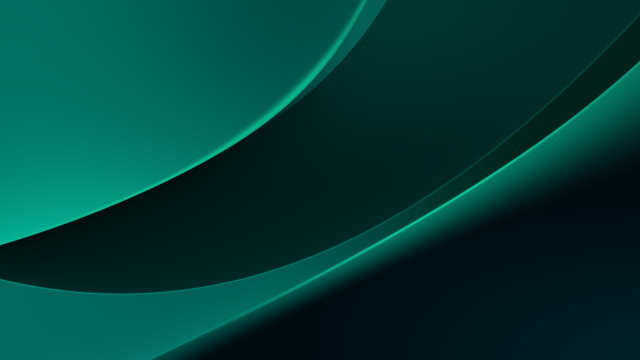
Write a Shadertoy shader that draws this background.

```glsl
// Overlapping curved teal sheets with glowing rims on a dark background.

// Height of the upper sheet's rim; bend steepens its right end.
float upperRim(float x, float bend) {
    return 0.319 + x * (0.297 + 0.19 * x + bend * pow(x, 6.0));
}

// Height of the thin upper rim of the ribbon.
float ribbonTop(float x) {
    return 0.2245 + x * (0.345 * x - 0.2) - 0.022 * sin(1.8 * x);
}

// Height of the bright rim between ribbon and fold.
float foldTop(float x) {
    float u = x - 0.417;
    return 0.48 * u + 0.052 * u * u + 0.0175 * pow(max(u, 0.0), 5.0);
}

// Height where the fold sinks into shadow.
float foldBottom(float x) {
    float v = x - 0.579;
    return 0.52 * v - 0.08 * v * v;
}

// Turns a height difference into a distance in canvas heights.
float toDistance(float h) {
    return h / max(length(vec2(dFdx(h), dFdy(h))) * iResolution.y, 1e-4);
}

// Smooth coverage of the side where the distance is positive.
float cover(float d) {
    return smoothstep(-0.0018, 0.0018, d);
}

// Soft line of a given half width.
float glow(float d, float width) {
    return exp(-d * d / (width * width));
}

void mainImage(out vec4 fragColor, in vec2 fragCoord) {
    vec2 p = fragCoord / iResolution.y;
    float x = p.x;
    float across = fragCoord.x / iResolution.x;

    float dUpper = toDistance(p.y - upperRim(x, 0.16));
    float dLip = toDistance(p.y - upperRim(x, 0.085));
    float dRibbon = toDistance(p.y - ribbonTop(x));
    float dFold = toDistance(p.y - foldTop(x));
    float foldLow = foldBottom(x);

    // Dark valley behind the ribbon
    vec3 valley = mix(vec3(0.0, 0.125, 0.115), vec3(0.0, 0.21, 0.19),
                      smoothstep(0.45, 1.0, p.y) * (1.0 - 0.45 * smoothstep(1.1, 1.75, x)));
    valley = mix(valley, vec3(0.0, 0.19, 0.17), 0.8 * exp(-max(dRibbon, 0.0) * 14.0) * (1.0 - 0.7 * across));
    valley *= 1.0 - 0.58 * exp(-max(-dLip, 0.0) * 9.0) * (1.0 - smoothstep(0.5, 1.1, x));
    vec3 col = valley;

    // Ribbon
    vec3 ribbon = mix(vec3(0.01, 0.41, 0.37), vec3(0.0, 0.35, 0.31), smoothstep(0.0, 0.8, x));
    ribbon = mix(ribbon, vec3(0.0, 0.13, 0.10), smoothstep(0.65, 1.55, x));
    ribbon += vec3(0.01, 0.10, 0.09) * exp(-max(dFold, 0.0) * 16.0) * (1.0 - smoothstep(0.5, 1.3, x));
    col = mix(col, ribbon, cover(-dRibbon));
    col += vec3(0.0, 0.15, 0.125) * glow(dRibbon, 0.0028) * (1.0 - 0.35 * across);

    // Deep floor below the fold
    vec3 ground = mix(vec3(0.0, 0.04, 0.06), vec3(0.0, 0.13, 0.15),
                      smoothstep(0.5, 0.0, p.y) * smoothstep(0.7, 1.9, x));

    // Fold: lit at its rim, fading down into the floor
    float depth = clamp((foldTop(x) - p.y) / max(foldTop(x) - foldLow, 0.02), 0.0, 1.0);
    vec3 lit = mix(vec3(0.0, 0.28, 0.26), vec3(0.01, 0.49, 0.40), smoothstep(0.5, 1.2, x));
    vec3 fold = mix(lit, ground, smoothstep(-0.1, 1.0, depth));
    col = mix(col, fold, cover(-dFold));
    float rimLight = smoothstep(0.4, 1.1, x) * (1.0 - 0.7 * smoothstep(1.3, 1.75, x));
    col += vec3(0.03, 0.26, 0.19) * glow(dFold + 0.002, 0.0045) * (0.2 + rimLight);

    // Translucent lip beside the upper sheet
    vec3 lip = mix(vec3(0.0, 0.13, 0.12), vec3(0.01, 0.37, 0.33), smoothstep(0.68, 1.0, x));
    col = mix(col, lip, cover(dLip) * smoothstep(0.5, 0.8, x));

    // Upper sheet, brightest at its lower left
    vec3 sheet = mix(vec3(0.0, 0.42, 0.36), vec3(0.0, 0.24, 0.22), smoothstep(0.0, 1.05, x));
    float warmth = exp(-max(dUpper, 0.0) * 5.0);
    sheet += vec3(0.02, 0.28, 0.22) * warmth * (1.0 - 0.7 * smoothstep(0.0, 0.95, x));
    col = mix(col, sheet, cover(dUpper));

    // Glowing rim, widest at the middle of the bend
    float width = 0.0045 + 0.009 * glow(x - 0.8, 0.22);
    float shine = glow(dUpper - 0.5 * width, width) * cover(dUpper + 0.002);
    col = mix(col, vec3(0.05, 0.76, 0.57), shine * (0.85 - 0.3 * smoothstep(0.85, 1.0, x))
              * (0.35 + 0.65 * smoothstep(0.0, 0.35, x)));

    fragColor = vec4(clamp(col, 0.0, 1.0), 1.0);
}
```
